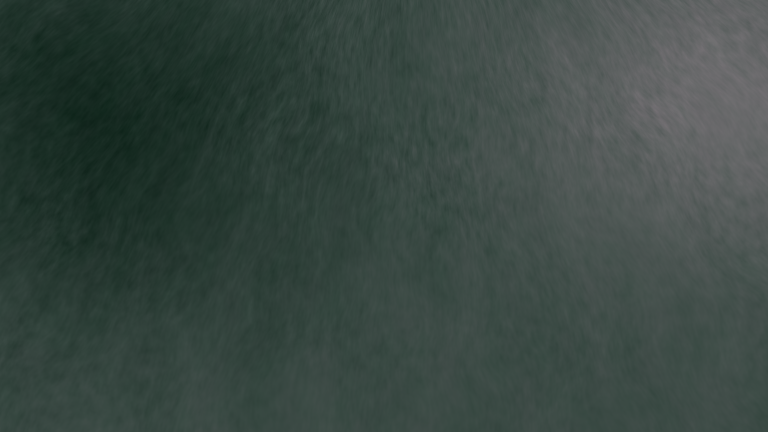
A Shadertoy shader for this texture:

```glsl
// Dark green water seen from above, with a grey sky glare on the right.
// Two soft light pools set the tone; stretched gradient noise in polar
// coordinates adds ripples that fan out from a point above the canvas.

#define DEEP vec3(0.085, 0.163, 0.128)
#define MID vec3(0.220, 0.282, 0.258)
#define GLARE vec3(0.425, 0.422, 0.430)
#define FAN_CENTRE vec2(0.95, 1.65)
#define RIPPLE_FREQ vec2(62.0, 23.0)
#define RIPPLE_GAIN 0.070
#define SWELL_GAIN 0.050
#define FINE_GAIN 0.022

vec2 hashGradient(vec2 cell) {
    vec3 h = fract(cell.xyx * vec3(0.1031, 0.1030, 0.0973));
    h += dot(h, h.yzx + 33.33);
    float angle = 6.2832 * fract((h.x + h.y) * h.z);
    return vec2(cos(angle), sin(angle));
}

// Gradient noise, about -0.7 to 0.7
float noise(vec2 p) {
    vec2 i = floor(p), f = p - i;
    vec2 w = f * f * f * (f * (f * 6.0 - 15.0) + 10.0);
    vec2 e = vec2(1.0, 0.0);
    float a = dot(hashGradient(i), f);
    float b = dot(hashGradient(i + e), f - e);
    float c = dot(hashGradient(i + e.yx), f - e.yx);
    float d = dot(hashGradient(i + 1.0), f - 1.0);
    return mix(mix(a, b, w.x), mix(c, d, w.x), w.y);
}

float fbm(vec2 p) {
    float sum = 0.0, gain = 0.6;
    for (int i = 0; i < 4; i++) {
        sum += gain * noise(p);
        p = mat2(1.9, 0.35, -0.35, 1.9) * p + 17.3;
        gain *= 0.55;
    }
    return sum;
}

// Soft elliptical pool, 1 at its centre
float pool(vec2 uv, vec2 centre, vec2 radius) {
    vec2 d = (uv - centre) / radius;
    return exp(-dot(d, d));
}

void mainImage(out vec4 fragColor, in vec2 fragCoord) {
    vec2 uv = fragCoord / iResolution.xy;
    vec2 p = fragCoord / iResolution.y;

    // Fan coordinates: angle across the streaks, radius along them
    vec2 q = p - FAN_CENTRE;
    vec2 fan = vec2(atan(q.x, -q.y), length(q));
    fan += 0.022 * vec2(noise(p * 5.0), noise(p * 5.0 + 40.0));

    // Broad light and shade
    float shade = pool(uv, vec2(0.12, 0.72), vec2(0.30, 0.45));
    float glare = pool(uv, vec2(0.96, 0.80), vec2(0.28, 0.40));
    float tone = 0.230 - 0.145 * shade + 0.190 * glare;
    tone += SWELL_GAIN * fbm(fan * vec2(11.0, 3.2) + 5.0);

    // Ripples, calmer near the bottom and in patches
    float ripple = fbm(fan * RIPPLE_FREQ);
    ripple += 0.5 * ripple * abs(ripple);
    float side = smoothstep(0.5, 0.0, uv.x);
    float rough = mix(0.40 + 0.35 * side, 1.0, smoothstep(0.05, 0.65, uv.y));
    rough *= 0.85 + 0.7 * noise(p * 3.5 + 9.0);
    rough *= 1.0 - 0.35 * shade;
    tone += RIPPLE_GAIN * rough * ripple;

    // Thin streaks
    tone += FINE_GAIN * noise(fan * vec2(190.0, 38.0) + 70.0) * (0.5 + 0.5 * rough);

    // Tone to colour
    vec3 color = mix(DEEP, MID, clamp((tone - DEEP.r) / (MID.r - DEEP.r), -0.2, 1.0));
    color = mix(color, GLARE, clamp((tone - MID.r) / (GLARE.r - MID.r), 0.0, 1.1));

    // Faint drift between warm grey and green
    color += vec3(0.012, -0.004, 0.006) * fbm(fan * vec2(26.0, 9.0) + 31.0);
    fragColor = vec4(color, 1.0);
}
```
